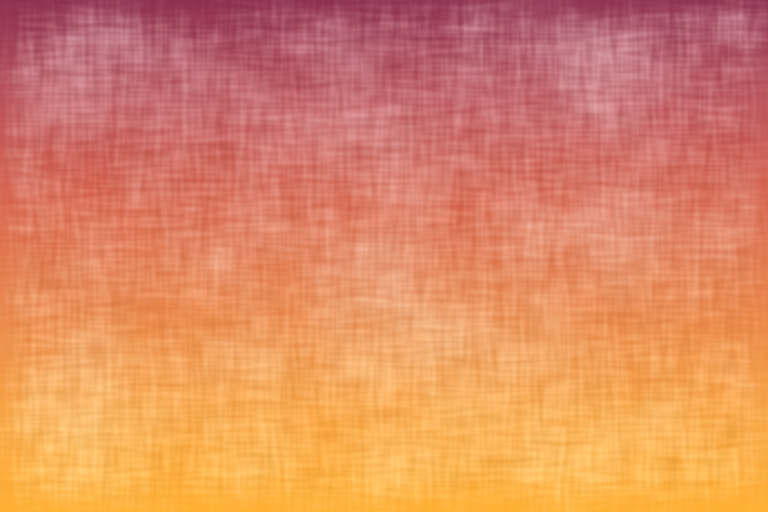
Give the GLSL for this background, as a Shadertoy shader.

```glsl
// Worn linen cloth dyed from plum through coral to amber.
// A vertical colour ramp is bleached by broad soft patches, cloudy gradient
// noise and crossed thread noise; the bleaching fades out at the borders.

const int DYE_COUNT = 6;
const vec3 DYES[DYE_COUNT] = vec3[](
    vec3(1.00, 0.69, 0.20), vec3(0.97, 0.63, 0.25), vec3(0.91, 0.51, 0.28),
    vec3(0.85, 0.39, 0.29), vec3(0.73, 0.31, 0.34), vec3(0.55, 0.18, 0.31));
const vec3 PALE_LOW = vec3(1.00, 0.87, 0.62);
const vec3 PALE_HIGH = vec3(0.90, 0.73, 0.74);

// Broad wear: centre x, centre y, radius, strength (negative keeps the dye).
const int PATCH_COUNT = 10;
const vec4 PATCHES[PATCH_COUNT] = vec4[](
    vec4(0.11, 0.88, 0.13, 0.18), vec4(0.81, 0.91, 0.13, 0.20),
    vec4(0.50, 0.76, 0.12, 0.10), vec4(0.47, 0.44, 0.13, 0.13),
    vec4(0.63, 0.29, 0.11, 0.14), vec4(0.17, 0.25, 0.15, 0.08),
    vec4(0.68, 0.10, 0.09, 0.12), vec4(0.84, 0.56, 0.14, 0.07),
    vec4(0.17, 0.53, 0.16, -0.08), vec4(0.87, 0.25, 0.12, -0.06));

const float BASE_WEAR = 0.24;
const float CLOUD_WEAR = 0.26;
const float THREAD_WEAR = 0.17;
const float CLOUD_SCALE = 5.0;
const float THREAD_LENGTH_FREQ = 15.0;
const float THREAD_WIDTH_FREQ = 115.0;
const float BORDER_WIDTH = 0.075;
const float GRAIN_SHADE = 0.035;

vec2 gradientAt(vec2 cell) {
    vec3 h = fract(cell.xyx * vec3(0.1031, 0.1030, 0.0973));
    h += dot(h, h.yzx + 33.33);
    float angle = 6.28318 * fract((h.x + h.y) * h.z);
    return vec2(cos(angle), sin(angle));
}

float gradientNoise(vec2 p) {
    vec2 cell = floor(p), f = fract(p);
    vec2 u = f * f * f * (f * (f * 6.0 - 15.0) + 10.0);
    vec2 e = vec2(0.0, 1.0);
    float a = dot(gradientAt(cell), f);
    float b = dot(gradientAt(cell + e.yx), f - e.yx);
    float c = dot(gradientAt(cell + e.xy), f - e.xy);
    float d = dot(gradientAt(cell + e.yy), f - e.yy);
    return mix(mix(a, b, u.x), mix(c, d, u.x), u.y);
}

float clouds(vec2 p) {
    float sum = 0.0, amplitude = 1.0;
    for (int i = 0; i < 5; i++) {
        sum += amplitude * gradientNoise(p);
        p = p * 2.03 + vec2(17.3, 9.1);
        amplitude *= 0.6;
    }
    return sum;
}

// Fine crossed fibres, with a coarser pair below them.
float weave(vec2 p) {
    vec2 stretch = vec2(THREAD_LENGTH_FREQ, THREAD_WIDTH_FREQ);
    float fine = gradientNoise(p * stretch + 41.0)
               + gradientNoise(p * stretch.yx + 83.0);
    float coarse = gradientNoise(p * stretch * 0.4 + 127.0)
                 + gradientNoise(p * stretch.yx * 0.4 + 159.0);
    return fine + 0.7 * coarse;
}

vec3 dyeRamp(float height) {
    float t = clamp(height, 0.0, 1.0) * float(DYE_COUNT - 1);
    int i = min(int(t), DYE_COUNT - 2);
    return mix(DYES[i], DYES[i + 1], t - float(i));
}

float patchWear(vec2 uv) {
    float sum = 0.0;
    for (int i = 0; i < PATCH_COUNT; i++) {
        vec2 d = (uv - PATCHES[i].xy) / PATCHES[i].z;
        sum += PATCHES[i].w * exp(-dot(d, d));
    }
    return sum;
}

void mainImage(out vec4 fragColor, in vec2 fragCoord) {
    vec2 uv = fragCoord / iResolution.xy;
    vec2 p = fragCoord / iResolution.y;
    float cloud = clouds(p * CLOUD_SCALE + 3.7);
    float threads = weave(p);

    // Ragged border where the dye stays strong.
    vec2 inset = min(uv, 1.0 - uv);
    inset.x *= iResolution.x / iResolution.y;
    vec2 ragged = inset + 0.02 * cloud + 0.01 * threads;
    vec2 border = smoothstep(vec2(-0.02), vec2(BORDER_WIDTH), ragged);
    float mask = mix(0.15, 1.0, border.x * border.y);

    // Bleach the dye, then add a slight fibre shading.
    float wear = BASE_WEAR + patchWear(uv) + CLOUD_WEAR * cloud + THREAD_WEAR * threads;
    wear = clamp(wear, 0.03, 0.75) * mask;
    vec3 pale = mix(PALE_LOW, PALE_HIGH, smoothstep(0.0, 0.85, uv.y));
    vec3 color = mix(dyeRamp(uv.y), pale, wear);
    color *= 1.0 + GRAIN_SHADE * threads * mask;
    fragColor = vec4(clamp(color, 0.0, 1.0), 1.0);
}
```
